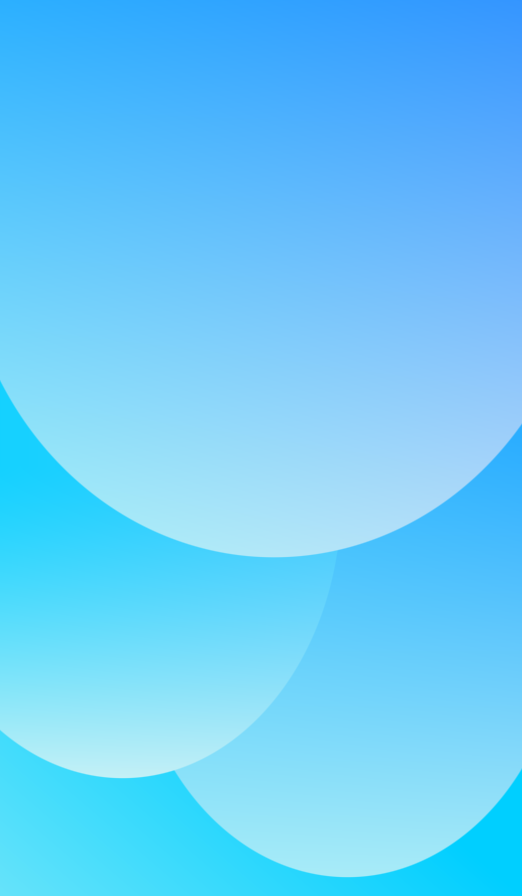
Give the GLSL for this background, as a Shadertoy shader.

```glsl
// Coverage of a hanging pod: elliptical bottom, straight sides above its centre
float podMask(vec2 uv, vec2 center, vec2 radii) {
    vec2 q = (uv - center) / radii;
    q.y = min(q.y, 0.0);
    float edge = length(q) - 1.0;
    float blur = max(fwidth(edge), 0.0001);
    return 1.0 - smoothstep(-0.75 * blur, 0.75 * blur, edge);
}

// Vertical fade from a left-to-right top tint down to a bottom tint
vec3 podTint(vec2 uv, float topY, float bottomY, float curve,
             vec3 topLeft, vec3 topRight, vec3 bottomLeft, vec3 bottomRight) {
    float fall = clamp((topY - uv.y) / (topY - bottomY), 0.0, 1.0);
    vec3 top = mix(topLeft, topRight, uv.x);
    vec3 bottom = mix(bottomLeft, bottomRight, uv.x);
    return mix(top, bottom, pow(fall, curve));
}

// Diagonal glow rising from the lower left corner
vec3 backdrop(vec2 uv, vec3 glow, vec3 base) {
    return mix(glow, base, clamp(uv.x + 2.0 * uv.y, 0.0, 1.0));
}

void mainImage(out vec4 fragColor, in vec2 fragCoord) {
    vec2 uv = fragCoord / iResolution.xy;
    vec3 color = backdrop(uv, vec3(0.40, 0.89, 0.98), vec3(0.0, 0.81, 1.0));

    // Lower right pod
    vec3 rightTint = podTint(uv, 0.512, 0.021, 1.08,
        vec3(0.18, 0.79, 1.0), vec3(0.17, 0.68, 1.0),
        vec3(0.66, 0.93, 0.97), vec3(0.66, 0.92, 0.97));
    color = mix(color, rightTint, podMask(uv, vec2(0.666, 0.327), vec2(0.419, 0.306)));

    // Left pod
    vec3 leftTint = podTint(uv, 0.48, 0.1315, 1.35,
        vec3(0.08, 0.82, 1.0), vec3(0.30, 0.76, 1.0),
        vec3(0.77, 0.945, 0.965), vec3(0.76, 0.93, 0.965));
    color = mix(color, leftTint, podMask(uv, vec2(0.235, 0.444), vec2(0.419, 0.3125)));

    // Large upper pod
    vec3 upperTint = podTint(uv, 1.0, 0.378, 1.0,
        vec3(0.17, 0.69, 1.0), vec3(0.205, 0.585, 1.0),
        vec3(0.67, 0.95, 0.97), vec3(0.73, 0.87, 0.975));
    color = mix(color, upperTint, podMask(uv, vec2(0.525, 0.763), vec2(0.601, 0.385)));

    fragColor = vec4(color, 1.0);
}
```
